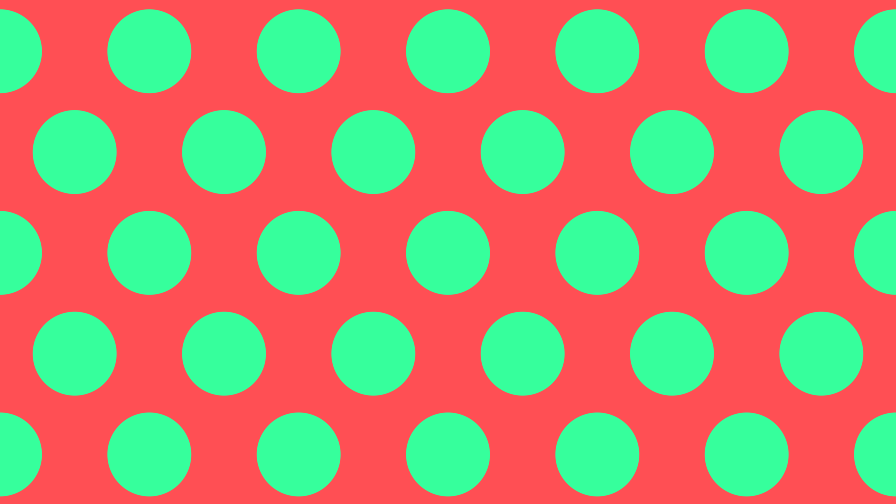
A Shadertoy shader for this pattern:

```glsl
// Staggered polka dots: flat green discs on a coral ground.

const vec3  GROUND_COLOR = vec3(1.00, 0.31, 0.33);
const vec3  DOT_COLOR    = vec3(0.21, 1.00, 0.61);
const float COLUMNS      = 6.0;     // dots across the canvas width
const float ROWS         = 5.0;     // rows down the canvas height
const float DOT_RADIUS   = 0.281;   // in column widths
const float ROW_SHIFT    = 0.5;     // sideways shift of odd rows, in columns
const float DROP         = 0.0017;  // downward offset, in canvas heights

// Signed distance to the nearest dot, in column widths.
float dotDistance(vec2 uv, float rowHeight) {
    float rowPos = (uv.y + DROP) * ROWS;
    float row = floor(rowPos);
    float column = uv.x * COLUMNS + ROW_SHIFT * mod(row, 2.0);
    vec2 offset = vec2(fract(column + 0.5) - 0.5,
                       (rowPos - row - 0.5) * rowHeight);
    return length(offset) - DOT_RADIUS;
}

void mainImage(out vec4 fragColor, in vec2 fragCoord) {
    vec2 uv = fragCoord / iResolution.xy;
    float columnWidth = iResolution.x / COLUMNS;
    float rowHeight = iResolution.y / ROWS / columnWidth;

    // Blend over one pixel at the rim.
    float rim = 0.5 / columnWidth;
    float coverage = 1.0 - smoothstep(-rim, rim, dotDistance(uv, rowHeight));

    fragColor = vec4(mix(GROUND_COLOR, DOT_COLOR, coverage), 1.0);
}
```
